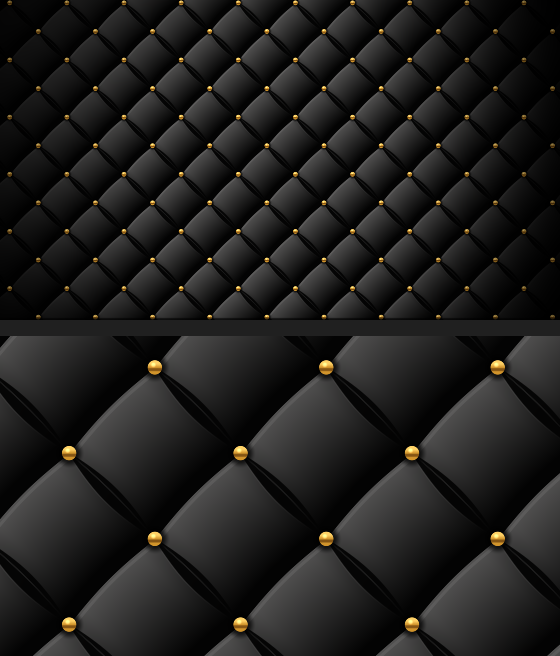
Top, the full canvas; bottom, a detail of the centre.
Reproduce this pattern procedurally as a WebGL 1 fragment shader.

```glsl
precision highp float;
// Black tufted leather: diamond cushions on a diagonal lattice, pinned by gold studs.
// Each cushion fades from its upper left seam; lens shaped folds cross the other seams,
// and a soft elliptical vignette darkens the sides.

uniform vec2 u_resolution;

const float PI = 3.14159265;
const float COLUMNS = 9.8;                     // stud pitches across the canvas
const vec2 FIRST_STUD = vec2(0.67, 0.05);      // in pitches, from the lower left
const float STUD_RADIUS = 0.042;
const vec3 LEATHER_TINT = vec3(1.0, 0.99, 0.985);

// Signed distance from x to its nearest integer
float nearestOffset(float x) {
    return x - floor(x + 0.5);
}

// Soft line of the given half width centred on zero
float line(float offset, float halfWidth, float blur) {
    return 1.0 - smoothstep(halfWidth, halfWidth + blur, abs(offset));
}

// Position relative to the closest stud of the staggered lattice
vec2 toNearestStud(vec2 p) {
    vec2 even = p - floor(p + 0.5);
    vec2 odd = fract(p) - 0.5;
    return dot(even, even) < dot(odd, odd) ? even : odd;
}

// Cushion brightness: depth runs away from the lit seam, along follows it
float cushionShade(float depth, float along, float blur) {
    float falloff = clamp(1.0 - 1.12 * depth, 0.0, 1.0);
    float ends = smoothstep(0.0, 0.2, along) * smoothstep(0.0, 0.2, 1.0 - along);
    float shade = 0.012 + 0.31 * falloff * mix(0.8, 1.0, ends);
    float seamGlint = line(depth - 0.035, 0.008, blur) * 0.05;
    return mix(0.012, shade + seamGlint, smoothstep(0.0, blur, depth));
}

// Dark pleat between two studs, with a thin lit crease inside it
float addFold(float shade, float across, float depth, float blur) {
    float arch = sin(PI * depth);
    float lens = 0.065 * arch;
    float pleat = line(across, lens, blur * 1.3) * smoothstep(0.0, 0.25, arch);
    shade = mix(shade, 0.012, pleat * 0.95);
    float crease = line(across - lens * 0.35, 0.003, blur * 0.7);
    float lip = line(across + lens + blur, 0.003, blur * 0.8);
    float light = (1.0 - depth) * arch;
    return shade + light * (0.16 * crease + 0.07 * lip);
}

// Polished gold dome: bright crown, brown band and a reflected lower rim
vec3 studColor(vec2 p) {
    vec3 crown = vec3(1.0, 0.82, 0.40);
    vec3 body = vec3(0.82, 0.58, 0.17);
    vec3 band = vec3(0.42, 0.25, 0.05);
    vec3 color = mix(body, crown, smoothstep(-0.1, 0.6, p.y));
    color = mix(color, band, line(p.y + 0.3, 0.08, 0.25) * 0.75);
    float glint = 1.0 - smoothstep(0.1, 0.45, length(p - vec2(-0.2, 0.35)));
    return color + 0.25 * glint;
}

// Light that fades toward the sides and corners
float vignette(vec2 uv) {
    vec2 d = (uv - vec2(0.48, 0.48)) * vec2(1.9, 0.95);
    return 1.0 - smoothstep(0.35, 1.15, length(d));
}

void main() {
    vec2 uv = gl_FragCoord.xy / u_resolution;
    float pixel = COLUMNS / u_resolution.x;
    vec2 p = gl_FragCoord.xy * pixel - FIRST_STUD;

    // Diagonal axes, with studs where both are whole numbers
    float rising = p.x + p.y;
    float falling = p.x - p.y;
    float blur = pixel * 1.414;

    // Lit seams bow outward between studs
    float along = fract(rising);
    float depth = fract(falling + 0.035 * sin(PI * along));

    float shade = cushionShade(depth, along, blur);
    shade = addFold(shade, nearestOffset(rising), depth, blur);

    float light = vignette(uv);
    vec3 color = LEATHER_TINT * shade * light;

    // Studs sit in small shadowed dimples
    vec2 stud = toNearestStud(p);
    float studDistance = length(stud);
    color *= mix(0.25, 1.0, smoothstep(STUD_RADIUS, STUD_RADIUS * 2.2, studDistance));
    float cover = 1.0 - smoothstep(-0.5, 0.5, (studDistance - STUD_RADIUS) / pixel);
    color = mix(color, studColor(stud / STUD_RADIUS) * mix(0.4, 1.0, light), cover);

    // Dark trim along the lower border
    color *= mix(0.3, 1.0, smoothstep(0.003, 0.009, uv.y));

    gl_FragColor = vec4(color, 1.0);
}
```
